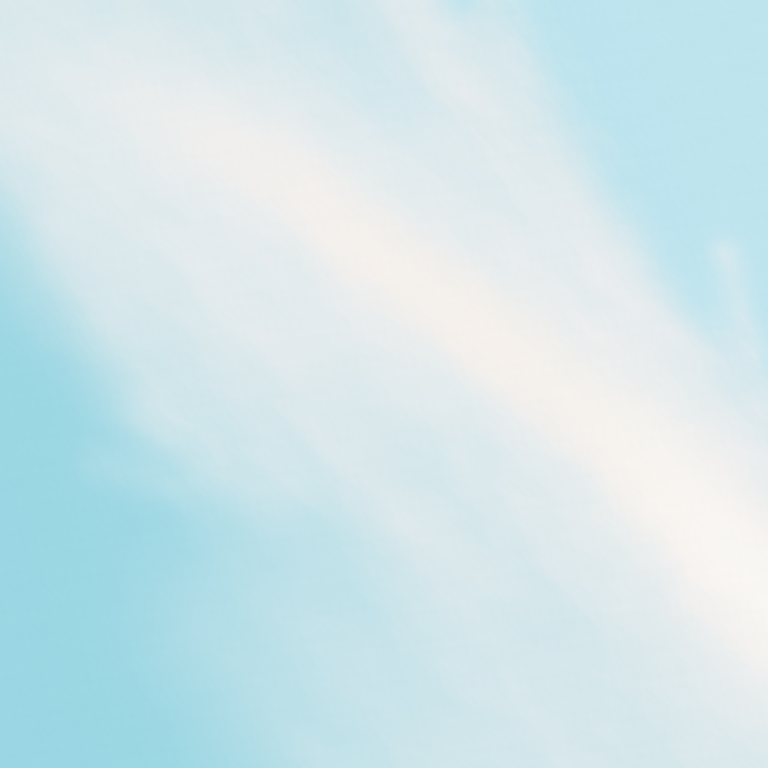
Write a Shadertoy shader that draws this texture.

```glsl
const vec3 SKY_DEEP = vec3(0.605, 0.840, 0.890);
const vec3 SKY_PALE = vec3(0.745, 0.895, 0.935);
const vec3 VEIL = vec3(0.830, 0.903, 0.920);
const vec3 MIST = vec3(0.925, 0.932, 0.938);
const vec3 CREAM = vec3(0.960, 0.942, 0.922);
const vec3 GLOW = vec3(0.972, 0.965, 0.952);
const float WARP = 0.018;        // bend of the cloud edges
const float FIBRE_DEPTH = 0.10;  // contrast of the broad streaks
const float HAIR_DEPTH = 0.045;  // contrast of the thin streaks
const float GRAIN_DEPTH = 0.005; // faint surface grain
const float FLOW_ANGLE = -0.72;  // direction of the streaks

// Layered sines, turned and refined at each step
float layeredSines(vec2 q) {
    float sum = 0.0, amp = 0.5;
    for (int i = 0; i < 4; i++) {
        sum += amp * sin(q.x + 1.7 * sin(q.y * 0.6 + float(i))) * cos(q.y + 0.8 * q.x);
        q = mat2(0.92, 0.39, -0.39, 0.92) * q * 1.9 + 1.3;
        amp *= 0.55;
    }
    return sum;
}

float bell(float d) {
    return exp(-d * d);
}

// Soft brush stroke between two points
float stroke(vec2 p, vec2 a, vec2 b, float width) {
    vec2 pa = p - a, ba = b - a;
    float h = clamp(dot(pa, ba) / dot(ba, ba), 0.0, 1.0);
    return bell(length(pa - ba * h) / width);
}

// Height of the bright spine of the cloud
float ridge(float x) {
    return 0.88 - 0.567 * (x - 0.1) - 0.324 * (x - 0.1) * (x - 0.52)
         + 0.02 * bell((x - 0.32) / 0.15);
}

float lowerEdge(float y) {
    return 0.42 - 0.42 * smoothstep(0.2, 0.75, y) - 0.16 * smoothstep(0.66, 0.95, y);
}

float upperEdge(float y) {
    return 1.0 - 0.67 * (y - 0.48) - 0.4 * (y - 0.48) * (1.0 - y);
}

void mainImage(out vec4 fragColor, in vec2 fragCoord) {
    vec2 uv = fragCoord / iResolution.xy;

    // Flow-aligned fibres and a gentle warp
    float c = cos(FLOW_ANGLE), s = sin(FLOW_ANGLE);
    vec2 flow = vec2(c * uv.x + s * uv.y, c * uv.y - s * uv.x);
    float fibre = layeredSines(flow * vec2(5.0, 20.0));
    float hair = layeredSines(flow * vec2(16.0, 60.0) + 2.0 * fibre);
    vec2 p = uv + WARP * vec2(layeredSines(uv * 9.0), layeredSines(uv.yx * 8.0 + 4.0));

    // Sky
    vec3 col = mix(SKY_DEEP, SKY_PALE, smoothstep(0.1, 1.2, uv.x + 0.35 * uv.y));

    // Thin veil between the two cloud edges
    float softness = mix(0.27, 0.14, smoothstep(0.1, 0.45, p.y));
    float cover = smoothstep(-softness, softness, p.x - lowerEdge(p.y) + 0.03 * fibre);
    cover *= smoothstep(-0.06, 0.06, upperEdge(p.y) - p.x + 0.03 * fibre + 0.012 * hair);
    col = mix(col, VEIL, cover);
    col = mix(col, VEIL, 0.3 * stroke(p, vec2(0.28, 0.20), vec2(0.42, 0.12), 0.10));

    // Mist on both sides of the spine, wider toward the right
    float d = p.y - ridge(p.x) + 0.012 * fibre;
    float spread = d > 0.0 ? mix(0.14, 0.40, smoothstep(0.25, 0.85, p.x)) : 0.19;
    float mist = bell(d / spread) * smoothstep(-0.25, 0.35, p.x);
    col = mix(col, MIST, 0.95 * mist * cover);

    // Warm core, then the white end at the right
    float core = bell(d / mix(0.035, 0.10, p.x));
    col = mix(col, CREAM, core * cover * smoothstep(0.0, 0.6, p.x));
    col = mix(col, GLOW, core * smoothstep(0.65, 1.0, p.x));

    // Blue gaps near the top
    float gap = 0.25 * stroke(p, vec2(0.42, 0.97), vec2(0.52, 0.85), 0.05)
              + 0.70 * stroke(p, vec2(0.575, 1.02), vec2(0.59, 0.995), 0.025);
    col = mix(col, SKY_PALE, gap);

    // Loose wisps
    float wisps = 0.40 * stroke(p, vec2(0.21, 0.47), vec2(0.36, 0.37), 0.06)
                + 0.20 * stroke(p, vec2(0.13, 0.39), vec2(0.24, 0.365), 0.032)
                + 0.40 * stroke(p, vec2(0.22, 0.72), vec2(0.33, 0.63), 0.05)
                + 0.50 * stroke(p, vec2(0.52, 1.00), vec2(0.60, 0.88), 0.028)
                + 0.45 * stroke(p, vec2(0.64, 1.00), vec2(0.68, 0.85), 0.030)
                + 0.45 * stroke(p, vec2(0.955, 0.66), vec2(0.98, 0.54), 0.024)
                + 0.45 * stroke(p, vec2(0.93, 0.53), vec2(1.00, 0.49), 0.050);
    wisps *= 1.0 + 0.5 * fibre + 0.3 * hair;
    col = mix(col, mix(VEIL, MIST, 0.65), clamp(wisps, 0.0, 1.0));

    // Fine streaks inside the cloud, then grain
    float streaks = FIBRE_DEPTH * fibre + HAIR_DEPTH * hair;
    col += streaks * cover * (1.0 - 0.8 * core) * (MIST - SKY_DEEP) * vec3(1.0, 0.8, 0.8);
    col += GRAIN_DEPTH * layeredSines(uv * 230.0);

    fragColor = vec4(clamp(col, 0.0, 1.0), 1.0);
}
```
